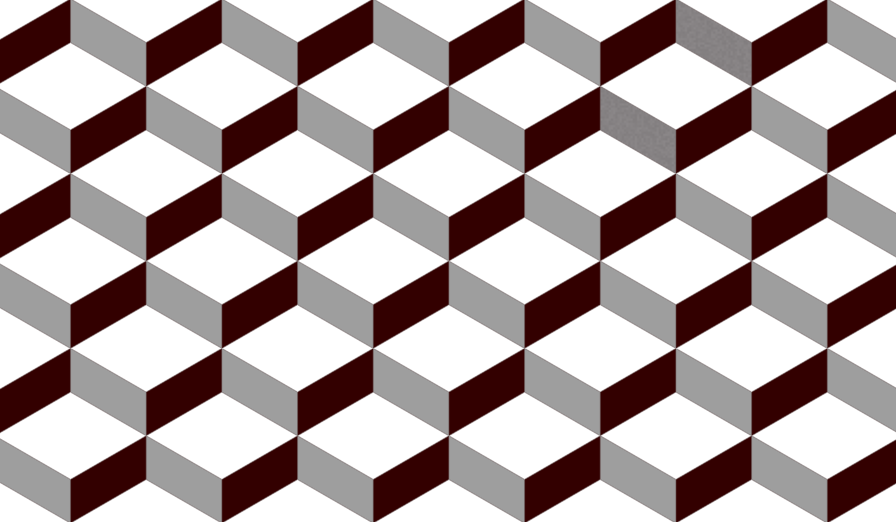
A Shadertoy shader for this pattern:

```glsl
const float ROW_HEIGHT = 0.1674;              // half of the vertical period, in canvas heights
const float COLUMN_WIDTH = ROW_HEIGHT * 0.8660254;
const vec2 PATTERN_CENTRE = vec2(0.0017, 0.0);
const float LINE_WIDTH = 0.0021;
const float LINE_STRENGTH = 0.5;
const float GRAIN_SCALE = 240.0;
const float GRAIN_DEPTH = 0.04;

const vec3 WHITE = vec3(1.0);
const vec3 GREY = vec3(0.62);
const vec3 MAROON = vec3(0.20, 0.0, 0.0);
const vec3 WORN_GREY = vec3(0.525, 0.51, 0.515);
const vec3 LINE_COLOUR = vec3(0.43, 0.37, 0.37);

float hash(vec2 p) {
    vec3 q = fract(vec3(p.xyx) * 0.1031);
    q += dot(q, q.yzx + 33.33);
    return fract((q.x + q.y) * q.z);
}

float valueNoise(vec2 p) {
    vec2 i = floor(p), f = fract(p);
    f = f * f * (3.0 - 2.0 * f);
    return mix(mix(hash(i), hash(i + vec2(1, 0)), f.x),
               mix(hash(i + vec2(0, 1)), hash(i + vec2(1, 1)), f.x), f.y);
}

// Two neighbouring grey faces on one diagonal are darker than the rest
bool isWorn(vec2 face) {
    return face.x - face.y == 1.0 && face.x >= 2.0 && face.x <= 3.0;
}

void mainImage(out vec4 fragColor, in vec2 fragCoord) {
    float pixel = 1.0 / iResolution.y;
    vec2 p = (fragCoord - 0.5 * iResolution.xy) * pixel - PATTERN_CENTRE;

    // Lattice whose cells span two columns and two rows around a pinch point
    vec2 grid = p / vec2(COLUMN_WIDTH, ROW_HEIGHT);
    vec2 local = grid - 2.0 * floor(grid * 0.5 + 0.5);
    vec2 folded = abs(local);

    // Distances to the slanted and the upright edges of a side face
    float band = folded.y - 0.5 * folded.x - 0.25;
    float slantDist = (0.25 - abs(band)) * COLUMN_WIDTH;
    float uprightDist = min(folded.x, 1.0 - folded.x) * COLUMN_WIDTH;

    // Grey faces, with faint grain on the worn ones
    vec3 grey = GREY;
    if (isWorn(floor(grid))) {
        grey = WORN_GREY + GRAIN_DEPTH * (valueNoise(p * GRAIN_SCALE) - 0.5);
    }

    // Face colours
    float side = local.x * local.y < 0.0 ? 1.0 : -1.0;
    float greyCover = clamp(0.5 + side * uprightDist / pixel, 0.0, 1.0);
    float faceCover = clamp(0.5 + slantDist / pixel, 0.0, 1.0);
    vec3 colour = mix(WHITE, mix(MAROON, grey, greyCover), faceCover);

    // Hairline around the side faces
    float edgeDist = abs(min(slantDist, uprightDist));
    float line = clamp((0.5 * LINE_WIDTH - edgeDist) / pixel + 0.5, 0.0, 1.0);
    line = min(line, LINE_WIDTH / pixel);
    colour = mix(colour, LINE_COLOUR, LINE_STRENGTH * line);

    fragColor = vec4(colour, 1.0);
}
```
